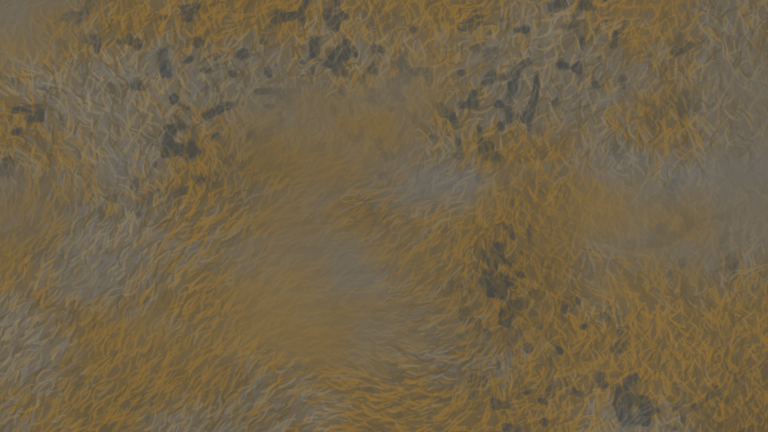
A Shadertoy shader for this texture:

```glsl
// Dry matted grass seen from above: short curved blades follow a slow flow
// field over soil. Noise places ochre and grey patches, dark hollows between
// tufts, and hazy areas where the blades blur together.

const int LAYERS = 7;
const float CELL = 0.034;          // blade grid spacing, in canvas heights
const float BLADE_HALF = 0.025;    // longest half length of a blade
const float BLADE_WIDTH = 0.0062;  // soft radius of a blade
const float BLADE_OPACITY = 0.62;
const float HOLLOW_SCALE = 38.0;
const float HAZE = 0.62;

const vec3 SOIL = vec3(0.405, 0.350, 0.255);
const vec3 HOLLOW = vec3(0.265, 0.270, 0.265);
const vec3 OCHRE = vec3(0.565, 0.430, 0.205);
const vec3 STRAW = vec3(0.540, 0.480, 0.365);
const vec3 SLATE = vec3(0.430, 0.420, 0.405);
const vec3 UMBER = vec3(0.350, 0.300, 0.205);
const vec3 MIST = vec3(0.435, 0.380, 0.280);

float hash(vec2 p) {
    vec3 q = fract(vec3(p.xyx) * 0.1031);
    q += dot(q, q.yzx + 33.33);
    return fract((q.x + q.y) * q.z);
}

float noise(vec2 p) {
    vec2 i = floor(p), f = fract(p);
    f = f * f * (3.0 - 2.0 * f);
    float low = mix(hash(i), hash(i + vec2(1, 0)), f.x);
    float high = mix(hash(i + vec2(0, 1)), hash(i + vec2(1, 1)), f.x);
    return mix(low, high, f.y);
}

float fbm(vec2 p) {
    float sum = 0.0, gain = 0.533;
    for (int i = 0; i < 4; i++) {
        sum += gain * noise(p);
        p = mat2(1.6, 1.2, -1.2, 1.6) * p + 17.3;
        gain *= 0.5;
    }
    return sum;
}

// Coverage of one bent blade centred at the origin
float blade(vec2 p, float angle, float halfLength, float bend) {
    float c = cos(angle), s = sin(angle);
    vec2 q = vec2(c * p.x + s * p.y, c * p.y - s * p.x);
    q.y += bend * (q.x * q.x - 0.3 * halfLength * halfLength);
    float taper = mix(1.0, 0.6, smoothstep(-halfLength, halfLength, q.x));
    float d = length(vec2(max(abs(q.x) - halfLength, 0.0), q.y));
    return 1.0 - smoothstep(0.0, BLADE_WIDTH * taper, d);
}

vec3 bladeColor(float pick, float shade, float warmth) {
    vec3 light = mix(STRAW, OCHRE, smoothstep(-0.15, 0.15, warmth - pick));
    light = mix(light, SLATE, step(0.55 + 0.5 * warmth, pick));
    return mix(light, UMBER, smoothstep(0.45, 1.0, shade) * 0.95);
}

void mainImage(out vec4 fragColor, in vec2 fragCoord) {
    vec2 p = fragCoord / iResolution.y;

    // Broad regions: tangled grass above and at right, combed grass elsewhere
    float wander = fbm(p * 3.0 + 4.0) - 0.5;
    float upper = smoothstep(0.50, 0.68, p.y + 0.3 * wander);
    float right = smoothstep(0.95, 1.25, p.x + 0.4 * wander);
    float tangled = max(upper, right);
    float band = exp(-pow((p.y - 0.58 - 0.15 * wander) / 0.045, 2.0));
    float warmth = smoothstep(0.28, 0.72, fbm(p * vec2(4.0, 5.0) + 31.0));
    warmth = clamp(warmth - 0.4 * band * noise(p * 5.0), 0.0, 1.0);
    float haze = smoothstep(0.42, 0.72, fbm(p * vec2(2.6, 4.2) + 57.0));

    // Dark gaps gather in the tangled patches
    float gaps = smoothstep(0.56, 0.80, noise(p * HOLLOW_SCALE + 6.0 * wander));
    float gapPatch = smoothstep(0.36, 0.62, fbm(p * 4.5 + 80.0));
    float hollow = gaps * gapPatch * mix(0.25, 1.0, tangled);
    vec3 color = mix(SOIL, SLATE, 0.45 * (1.0 - warmth));
    color = mix(color, HOLLOW, hollow);

    // Overlapping blades, several staggered grids deep
    float flow = mix(0.35, 1.45, tangled) + 2.4 * (fbm(p * 2.2 + 11.0) - 0.5);
    float spread = mix(0.9, 2.0, tangled);
    for (int layer = 0; layer < LAYERS; layer++) {
        vec2 stagger = vec2(0.37, 0.61) * float(layer);
        vec2 grid = p / CELL + stagger;
        vec2 seed = vec2(71.0, 113.0) * float(layer + 1);
        for (int k = 0; k < 9; k++) {
            vec2 cell = floor(grid) + vec2(k % 3 - 1, k / 3 - 1);
            vec2 id = cell + seed;
            vec2 jitter = vec2(hash(id), hash(id + 19.7));
            vec2 local = (grid - cell - jitter) * CELL;
            float angle = flow + spread * (hash(id + 41.3) - 0.5);
            float size = BLADE_HALF * mix(0.45, 1.0, hash(id + 67.9));
            float bend = 36.0 * (hash(id + 93.1) - 0.5);
            float cover = blade(local, angle, size, bend);
            vec3 tint = bladeColor(hash(id + 127.7), hash(id + 151.9), warmth);
            color = mix(color, tint, cover * BLADE_OPACITY * (1.0 - 0.65 * hollow));
        }
    }

    // Blurred areas, a cool band and gentle broad shading
    vec3 mist = mix(mix(MIST, SLATE, 0.45), mix(MIST, OCHRE, 0.25), warmth);
    color = mix(color, mist, HAZE * haze + 0.12);
    color = mix(color, SLATE + vec3(0.0, 0.01, 0.03), 0.28 * band * (1.0 - warmth));
    color *= 0.93 + 0.14 * fbm(p * 3.5 + 140.0);
    fragColor = vec4(color, 1.0);
}
```
